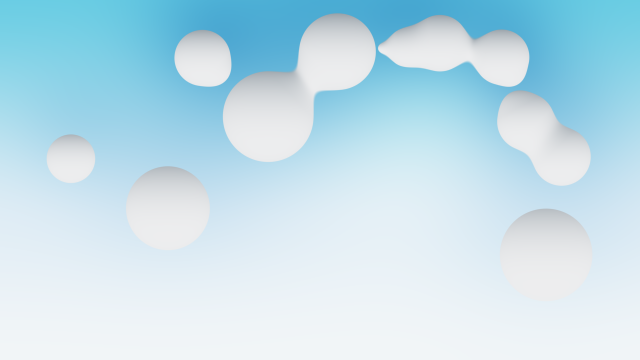
Reproduce this background procedurally as a Shadertoy shader.

```glsl
// Soft white blobs floating in an arc before a sky that fades from cyan to mist.
// Balls are joined by a smooth minimum, ray marched straight on for their normals,
// and cast wide blue shadows upward on the backdrop. Unit: the canvas height.

#define SKY vec3(0.40, 0.80, 0.89)
#define HAZE vec3(0.87, 0.925, 0.96)
#define MIST vec3(0.945, 0.96, 0.97)
#define LIT vec3(0.93, 0.932, 0.936)
#define SHADED vec3(0.58, 0.62, 0.65)
#define SHADOW_TINT vec3(0.36, 0.17, 0.07)
#define SHADOW_SHIFT vec2(0.0, 0.06)
#define GLOW_CENTER vec2(1.15, 0.63)
#define MARCH_STEPS 40

const int COUNT = 15;

// Center x, y and radius of each ball
const vec3 BALLS[COUNT] = vec3[COUNT](
    vec3(0.5625, 0.839, 0.078), vec3(0.597, 0.8055, 0.040),
    vec3(0.745, 0.676, 0.126), vec3(0.9375, 0.8565, 0.1065),
    vec3(1.060, 0.866, 0.006), vec3(1.130, 0.868, 0.054),
    vec3(1.222, 0.880, 0.0785), vec3(1.3935, 0.841, 0.077),
    vec3(1.419, 0.7985, 0.037), vec3(1.4375, 0.706, 0.037),
    vec3(1.461, 0.662, 0.080), vec3(1.560, 0.565, 0.081),
    vec3(1.517, 0.292, 0.1285), vec3(0.4665, 0.4215, 0.1165),
    vec3(0.197, 0.559, 0.0675));

// Softness of the joint with the ball before; zero starts a new blob
const float JOINTS[COUNT] = float[COUNT](
    0.0, 0.025, 0.0, 0.092, 0.0, 0.05, 0.046, 0.065, 0.02,
    0.0, 0.03, 0.055, 0.0, 0.0, 0.0);

float smoothMin(float a, float b, float k) {
    float h = max(k - abs(a - b), 0.0) / k;
    return min(a, b) - 0.25 * k * h * h;
}

float blobDistance(vec3 p) {
    float nearest = 1e3, blob = 1e3;
    for (int i = 0; i < COUNT; i++) {
        float ball = length(p - vec3(BALLS[i].xy, 0.0)) - BALLS[i].z;
        blob = JOINTS[i] > 0.0 ? smoothMin(blob, ball, JOINTS[i]) : ball;
        nearest = min(nearest, blob);
    }
    return nearest;
}

vec3 blobNormal(vec3 p) {
    vec2 e = vec2(0.001, 0.0);
    return normalize(vec3(
        blobDistance(p + e.xyy) - blobDistance(p - e.xyy),
        blobDistance(p + e.yxy) - blobDistance(p - e.yxy),
        blobDistance(p + e.yyx) - blobDistance(p - e.yyx)));
}

// Wide soft shadow, strongest near the top
float backdropShadow(vec2 p) {
    float sum = 0.0;
    for (int i = 0; i < COUNT; i++) {
        float radius = BALLS[i].z;
        vec2 q = p - BALLS[i].xy - SHADOW_SHIFT;
        float spread = 1.9 * radius + 0.03;
        sum += 8.0 * radius * exp(-dot(q, q) / (spread * spread));
    }
    return sum * mix(0.1, 1.0, p.y * p.y);
}

vec3 backdrop(vec2 p) {
    vec3 color = mix(MIST, HAZE, smoothstep(0.0, 0.5, p.y));
    color = mix(color, SKY, smoothstep(0.38, 1.08, p.y));
    vec2 q = p - GLOW_CENTER;
    color += vec3(0.05, 0.03, 0.01) * exp(-9.0 * dot(q, q));
    return color * exp(-SHADOW_TINT * backdropShadow(p));
}

// Matte white lit from below and in front, darker toward the top
vec3 blobColor(vec2 p) {
    float z = 0.2;
    for (int i = 0; i < MARCH_STEPS; i++)
        z = max(z - blobDistance(vec3(p, z)), 0.0);
    vec3 n = blobNormal(vec3(p, z));
    float shade = pow(0.5 + 0.5 * n.y, 3.0) * mix(0.35, 0.9, p.y);
    shade += 0.12 * pow(1.0 - clamp(n.z, 0.0, 1.0), 2.0) * p.y;
    return mix(LIT, SHADED, clamp(shade, 0.0, 1.0));
}

void mainImage(out vec4 fragColor, in vec2 fragCoord) {
    vec2 p = fragCoord / iResolution.y;
    float pixel = 1.0 / iResolution.y;
    vec3 color = backdrop(p);
    float cover = 1.0 - smoothstep(-0.7 * pixel, 0.7 * pixel, blobDistance(vec3(p, 0.0)));
    if (cover > 0.0) color = mix(color, blobColor(p), cover);
    fragColor = vec4(color, 1.0);
}
```
